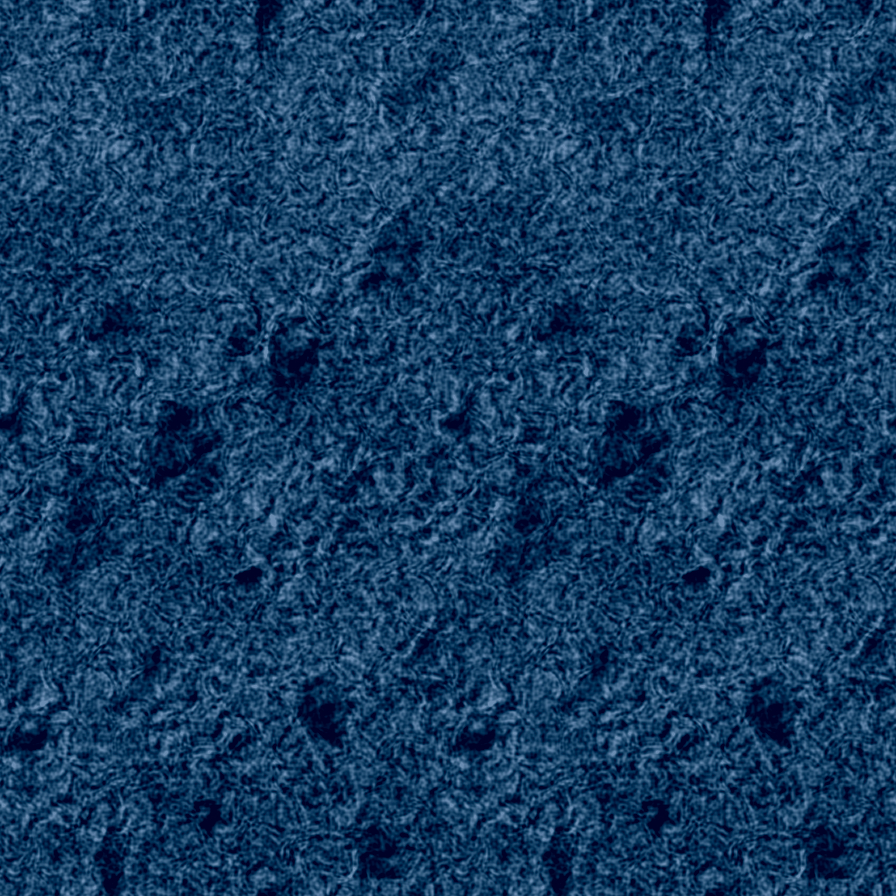
A WebGL 1 fragment shader for this texture:

```glsl
precision highp float;
// Rough blue stone: a tile set twice across and once down the canvas.
// Wrapping gradient noise gives grain, slanted relief and pale veins; a loop
// scatters ragged dark hollows. The summed tone tints one blue color ramp.

uniform vec2 u_resolution;

const vec2 TILE = vec2(0.5, 1.0);   // tile size in canvas units
const int HOLLOWS = 21;
const vec3 MID_BLUE = vec3(0.055, 0.235, 0.382);
const vec3 TONE_STEP = vec3(0.130, 0.113, 0.112);

float hash(vec2 cell, float seed) {
  vec3 q = fract((cell.xyx + seed * 17.3) * vec3(0.1031, 0.1030, 0.0973));
  q += dot(q, q.yzx + 33.33);
  return fract((q.x + q.y) * q.z);
}

// Slope of a random unit gradient at one lattice corner.
float corner(vec2 cell, vec2 offset, vec2 period, float seed) {
  float angle = 6.28318 * hash(mod(cell, period), seed);
  return dot(vec2(cos(angle), sin(angle)), offset);
}

// Gradient noise that wraps at the tile edge; freq.x must be even.
float noise(vec2 p, vec2 freq, float seed) {
  vec2 cell = floor(p * freq);
  vec2 f = fract(p * freq);
  vec2 period = freq * TILE;
  vec2 w = f * f * f * (f * (f * 6.0 - 15.0) + 10.0);
  vec2 e = vec2(1.0, 0.0);
  float low = mix(corner(cell, f, period, seed),
                  corner(cell + e, f - e, period, seed), w.x);
  float high = mix(corner(cell + e.yx, f - e.yx, period, seed),
                   corner(cell + 1.0, f - 1.0, period, seed), w.x);
  return mix(low, high, w.y);
}

// Shear by one tile width per tile height, so the noise still wraps.
vec2 slant(vec2 p) {
  return vec2(p.x - TILE.x * p.y, p.y);
}

vec2 warp(vec2 p, float freq, float seed) {
  return vec2(noise(p, vec2(freq), seed), noise(p, vec2(freq), seed + 1.0));
}

float height(vec2 p) {
  return noise(slant(p), vec2(44.0, 34.0), 3.0)
       + 0.6 * noise(p, vec2(84.0), 4.0);
}

// Surface lit across the slant direction.
float relief(vec2 p) {
  vec2 toLight = vec2(-0.003, 0.003);
  return height(p + toLight) - height(p - toLight);
}

// Thin pale lines along the zero crossings of slanted noise.
float veins(vec2 p, vec2 freq, float seed) {
  return 1.0 - smoothstep(0.0, 0.11, abs(noise(slant(p), freq, seed)));
}

// x: depth of the hollows, y: strength of the pale rim on their left side.
vec2 hollows(vec2 p) {
  vec2 ragged = p + 0.05 * warp(p, 14.0, 10.0) + 0.012 * warp(p, 46.0, 12.0);
  vec2 result = vec2(0.0);
  for (int i = 0; i < HOLLOWS; i++) {
    float n = float(i);
    float size = hash(vec2(n, 1.0), 21.0);
    float turn = 0.75 + 0.75 * hash(vec2(n, 2.0), 22.0);
    vec2 center = TILE * vec2(fract(n * 0.618 + 0.23),
        (n + hash(vec2(n, 3.0), 23.0)) / float(HOLLOWS));
    vec2 d = mod(ragged - center + 0.5 * TILE, TILE) - 0.5 * TILE;
    vec2 axis = vec2(cos(turn), sin(turn));
    float reach = mix(0.026, 0.095, size * size);
    float across = dot(d, vec2(axis.y, -axis.x));
    float r = length(vec2(dot(d, axis), across * 1.7)) / reach;
    float calm = 1.0 - 0.7 * smoothstep(0.12, 0.04, abs(center.y - 0.81));
    float depth = calm * mix(2.3, 1.0, size) * (1.0 - smoothstep(0.2, 1.15, r));
    float ring = 1.0 - smoothstep(0.001, 0.008, abs(r - 1.1) * reach);
    float rim = calm * ring * smoothstep(0.2, -0.4, across / reach);
    result = max(result, vec2(depth, rim));
  }
  return result;
}

void main() {
  vec2 p = gl_FragCoord.xy / u_resolution;
  vec2 bent = p + 0.022 * warp(p, 30.0, 14.0);

  // Broad light and dark areas, blotches and a pale band in the upper part.
  float cloud = noise(p, vec2(6.0), 1.0) + 0.6 * noise(p, vec2(14.0), 2.0);
  float band = smoothstep(0.16, 0.0, abs(p.y - 0.81));
  float tone = 0.85 * cloud + 0.8 * noise(bent, vec2(36.0), 16.0) + 0.4 * band;

  // Roughness varies over the tile and is weaker in the pale band.
  float rough = 0.5 + smoothstep(-0.3, 0.35, noise(p, vec2(8.0), 5.0));
  rough *= 1.0 - 0.4 * band;
  tone += 1.4 * rough * relief(bent);

  // Hollows, their rims and broken veins.
  vec2 hollow = hollows(p);
  float broken = smoothstep(-0.1, 0.3, noise(p, vec2(18.0), 6.0));
  float vein = veins(bent, vec2(20.0, 12.0), 7.0) * broken * rough;
  tone += 0.6 * vein + 1.1 * hollow.y * (0.4 + broken) - hollow.x - 0.05;

  // Uneven fine grain, softer inside the hollows.
  float grain = 2.4 * noise(p, vec2(212.0), 8.0)
      + 2.6 * noise(bent, vec2(142.0), 9.0) + 1.6 * noise(p, vec2(88.0), 17.0);
  tone += grain * (1.0 - 0.2 * hollow.x);

  vec3 color = MID_BLUE + TONE_STEP * clamp(tone, -2.0, 2.8);
  gl_FragColor = vec4(max(color, 0.0), 1.0);
}
```
